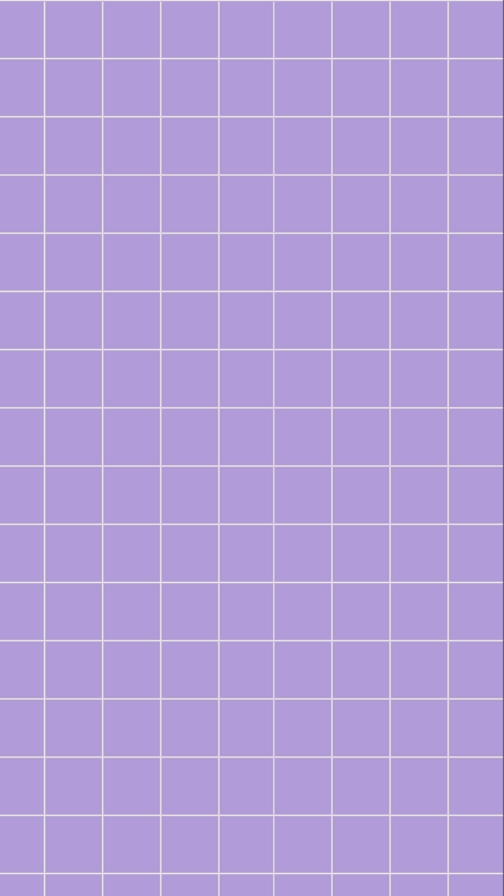
A WebGL 2 fragment shader for this pattern:

```glsl
#version 300 es
precision highp float;
// Thin cream grid lines on flat lavender, with one slightly narrow column.

uniform vec2 u_resolution;
out vec4 fragColor;

// Distance to the nearest line of a repeating set.
float lineDistance(float x, float first, float spacing) {
    return abs(fract((x - first) / spacing + 0.5) - 0.5) * spacing;
}

// Soft-edged coverage of a band around distance zero.
float band(float dist, float halfWidth, float soft) {
    return 1.0 - smoothstep(halfWidth - soft, halfWidth + soft, dist);
}

void main() {
    vec2 uv = gl_FragCoord.xy / u_resolution;
    float pixel = 1.0 / u_resolution.x;

    // Canvas width is 1; y runs downward from the top edge.
    vec2 p = vec2(uv.x, (1.0 - uv.y) * 16.0 / 9.0);

    // Columns right of the middle shift left, narrowing the fifth cell.
    float shifted = step(0.49, p.x);
    vec2 dist = vec2(
        lineDistance(p.x + shifted * 0.0063, 0.0884, 0.1153),
        lineDistance(p.y, 0.1162, 0.1155));

    // Vertical lines stop just short of the top; the shifted one is fainter.
    float faint = shifted * (1.0 - step(0.6, p.x));
    float upright = smoothstep(0.001, 0.005, p.y) * (1.0 - 0.15 * faint);
    upright *= 1.0 - step(0.96, p.x);

    vec2 line = vec2(band(dist.x, 0.0014, pixel) * upright,
                     band(dist.y, 0.0014, pixel));
    vec2 halo = vec2(band(dist.x, 0.0056, 0.0012) * upright,
                     band(dist.y, 0.0056, 0.0012));

    vec3 lavender = vec3(0.694, 0.612, 0.851);
    vec3 dullHalo = vec3(0.68, 0.61, 0.81);
    vec3 cream = vec3(0.95, 0.91, 0.95);

    vec3 color = mix(lavender, dullHalo, max(halo.x, halo.y));
    color = mix(color, cream, max(line.x, line.y));

    // Dark sliver along the right edge.
    color = mix(color, vec3(0.33, 0.28, 0.42), band(1.0 - p.x, 0.0018, pixel));

    fragColor = vec4(color, 1.0);
}
```
